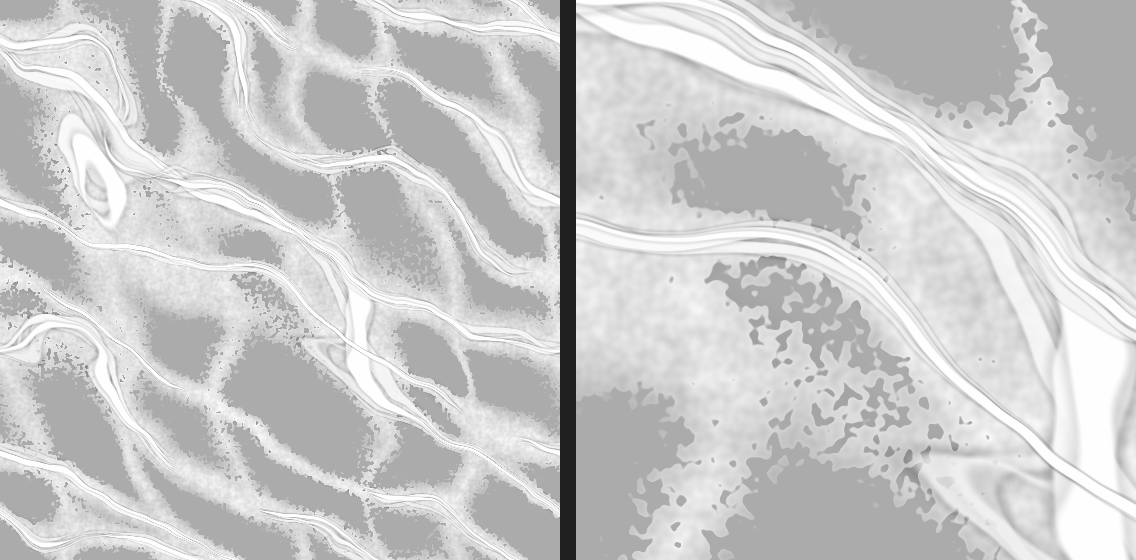
Left, the full canvas; right, a detail of the centre.
This texture map is drawn by a three.js fragment shader. Its source:

```glsl
// Tiling grey marble: braided white veins flowing diagonally around flat grey islands with grainy rims.
varying vec2 vUv;

// Gradient of one lattice corner, wrapped on a sheared periodic lattice.
float corner(vec2 cell, vec2 offset, vec2 period, float shear, float seed) {
  float turns = floor((cell.x + 0.5) / period.x);
  vec2 id = vec2(cell.x - turns * period.x, cell.y - turns * shear);
  id.y = floor(mod(id.y + 0.5, period.y));
  float angle = 6.2832 * fract(sin(dot(id, vec2(127.1, 311.7)) + seed * 74.7) * 4375.85);
  return dot(vec2(cos(angle), sin(angle)), offset);
}

// Gradient noise, about -1 to 1; shear leans it along the flow and keeps it tiling.
float noise(vec2 uv, vec2 period, float shear, float seed) {
  vec2 q = vec2(period.x * uv.x, period.y * uv.y + shear * uv.x);
  vec2 c = floor(q), f = q - c;
  vec2 u = f * f * f * (f * (f * 6.0 - 15.0) + 10.0);
  vec2 e = vec2(1.0, 0.0);
  float low = mix(corner(c, f, period, shear, seed),
                  corner(c + e, f - e, period, shear, seed), u.x);
  float high = mix(corner(c + e.yx, f - e.yx, period, shear, seed),
                   corner(c + 1.0, f - 1.0, period, shear, seed), u.x);
  return 1.4 * mix(low, high, u.y);
}

vec2 noise2(vec2 uv, float period, float seed) {
  return vec2(noise(uv, vec2(period), 0.0, seed), noise(uv, vec2(period), 0.0, seed + 0.5));
}

// Signed distance to a family of wandering parallel lines.
float veinDistance(vec2 p, vec2 frequency, float seed) {
  float phase = dot(p, frequency) + 0.6 * noise(p, vec2(3.0, 4.0), 2.0, seed);
  return (fract(phase + 0.37 * seed) - 0.5) / length(frequency);
}

float smoothMin(float a, float b, float k) {
  float h = max(k - abs(a - b), 0.0) / k;
  return min(a, b) - h * h * k * 0.25;
}

// Lays strands over one another, faint loose ones first, each with a thin dark rim.
float paintStrands(float tone, vec2 p, float dist, float seed) {
  float presence = smoothstep(-0.6, 0.0, noise(p, vec2(4.0, 5.0), 3.0, seed));
  for (int i = 0; i < 5; i++) {
    float k = float(i);
    float id = seed + 3.0 + k * 1.7;
    float spread = mix(0.045, 0.012, k / 4.0);
    float d = abs(dist + spread * noise(p, vec2(5.0, 6.0), 4.0, id));
    float width = 0.0045 * (1.0 + 1.4 * noise(p, vec2(7.0, 9.0), 5.0, id + 0.6));
    width = mix(-0.002, width, presence);
    float rim = (1.0 - smoothstep(width, width + 0.005, d)) * smoothstep(-0.001, 0.002, width);
    float core = 1.0 - smoothstep(width - 0.0012, width + 0.0012, d);
    tone -= 0.1 * rim;
    tone = mix(tone, 0.995, core * mix(0.6, 1.0, k / 4.0));
  }
  return tone;
}

void main() {
  // Bend the plane at three scales.
  vec2 p = vUv + 0.03 * noise2(vUv, 5.0, 1.0)
               + 0.012 * noise2(vUv, 11.0, 2.0)
               + 0.003 * noise2(vUv, 28.0, 3.0);

  float veinA = veinDistance(p, vec2(2.0, 4.0), 5.0);
  float veinB = veinDistance(p, vec2(2.0, 3.0), 8.0);
  float bridge = abs(veinDistance(p, vec2(5.0, 1.0), 11.0)) + 0.018;
  float nearest = smoothMin(abs(veinA), abs(veinB), 0.025);
  float rimDistance = smoothMin(nearest, bridge, 0.03);

  float grain = 0.6 * noise(vUv, vec2(85.0), 0.0, 21.0)
              + 0.6 * noise(vUv, vec2(165.0), 0.0, 22.0);
  float cloud = noise(p, vec2(9.0, 12.0), 6.0, 23.0)
              + 0.6 * noise(vUv, vec2(31.0), 0.0, 24.0);

  // Mottled stone, lighter towards the veins.
  float tone = mix(0.91, 0.77, smoothstep(0.006, 0.055, rimDistance));
  tone += 0.045 * cloud + 0.075 * grain;

  // Flat islands with crumbling edges.
  float halo = 0.037 + 0.022 * noise(p, vec2(5.0), 0.0, 25.0);
  float speckle = 0.024 + 0.02 * noise(vUv, vec2(4.0), 0.0, 26.0);
  float edge = rimDistance - halo + speckle * grain + 0.005 * cloud;
  float island = 0.67 - 0.07 * (1.0 - smoothstep(0.012, 0.034, nearest));
  tone = mix(tone, island, smoothstep(-0.002, 0.002, edge));

  // White veins on top.
  tone = paintStrands(tone, p, veinB, 31.0);
  tone = paintStrands(tone, p, veinA, 47.0);
  gl_FragColor = vec4(vec3(clamp(tone, 0.0, 1.0)), 1.0);
}
```
